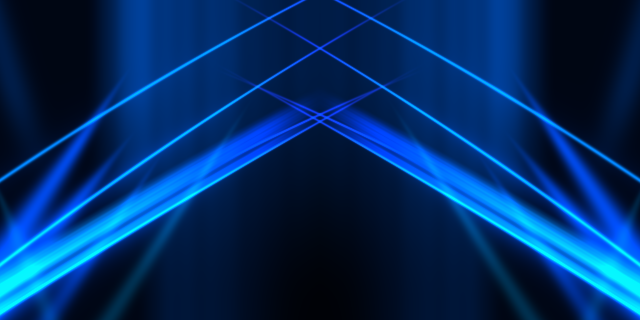
Write a WebGL 1 fragment shader that draws this background.

```glsl
precision highp float;

uniform vec2 u_resolution;

const vec3 NIGHT = vec3(0.0, 0.022, 0.075);
const vec3 CURTAIN = vec3(0.0, 0.235, 0.54);
const vec3 VIOLET = vec3(0.10, 0.16, 0.85);
const vec3 BLUE = vec3(0.0, 0.30, 0.95);
const vec3 AZURE = vec3(0.01, 0.56, 0.98);
const vec3 CYAN = vec3(0.05, 0.85, 1.0);
const vec3 TEAL = vec3(0.0, 0.27, 0.38);

float bell(float d, float width) {
  float k = d / width;
  return exp(-k * k);
}

// Height of a gently bowed arc: start, slope and bend
float arc(float x, vec3 shape) {
  return shape.x - x * (shape.y + shape.z * x);
}

// Layered sines give soft vertical folds
float folds(float x) {
  return 0.5 + 0.25 * sin(x * 23.0 + 1.0) + 0.15 * sin(x * 47.0) + 0.1 * sin(x * 91.0 + 2.0);
}

// Ray widening from a sharp tip towards its foot
float ray(vec2 p, vec2 tip, vec2 foot, float width) {
  vec2 axis = foot - tip;
  float len = length(axis);
  vec2 dir = axis / len;
  vec2 q = p - tip;
  float t = dot(q, dir) / len;
  float d = q.x * dir.y - q.y * dir.x;
  float spread = 0.003 + width * clamp(t, 0.0, 1.2);
  return bell(d, spread) * smoothstep(0.0, 0.45, t);
}

// Thin bright filament with a halo that grows outwards
vec3 filament(vec2 p, vec3 shape, vec3 tint, float glow) {
  float d = (p.y - arc(p.x, shape)) * 0.86;
  float reach = smoothstep(-0.34, 0.12, p.x);
  float outer = smoothstep(0.0, 1.0, p.x);
  vec3 hue = mix(VIOLET, tint, smoothstep(-0.08, 0.35, p.x));
  float core = bell(d, 0.0035 + 0.003 * outer);
  float halo = exp(-abs(d) / (0.012 + 0.025 * outer)) * glow * outer;
  return hue * core * reach + BLUE * halo;
}

// Wide ribbon between two arcs, with lengthwise grooves
vec3 ribbon(vec2 p, vec3 lower, vec3 upper) {
  float base = arc(p.x, lower);
  float u = (p.y - base) / (arc(p.x, upper) - base);
  float body = smoothstep(-0.04, 0.06, u) * (1.0 - smoothstep(0.62, 1.08, u));
  float groove = 1.0 - 0.5 * bell(u - 0.29, 0.08);
  float grain = 0.92 + 0.05 * sin(u * 38.0 + p.x * 3.0) + 0.03 * sin(u * 71.0);
  vec3 hue = mix(vec3(0.0, 0.17, 0.82), AZURE, smoothstep(0.12, 0.75, p.x));
  float ridge = bell(u - 0.5, 0.13) * smoothstep(0.3, 1.0, p.x);
  float fade = smoothstep(-0.03, 0.2, p.x);
  return (hue * groove * grain + CYAN * ridge * 0.35) * body * fade;
}

vec3 backdrop(vec2 p) {
  float sheet = 1.0 - smoothstep(0.57, 0.74, p.x);
  float side = mix(0.38, 1.0, smoothstep(0.0, 0.62, p.x));
  float drop = smoothstep(0.05, 0.85, p.y);
  float cloth = 0.85 + 0.3 * folds(p.x);
  vec3 col = NIGHT * mix(0.35, 1.0, smoothstep(0.0, 0.3, p.x + 0.3 * p.y));
  col += CURTAIN * sheet * side * drop * cloth * 0.88;
  // Dim pool of light below the ribbons
  float pool = smoothstep(0.06, 0.45, p.x) * (1.0 - smoothstep(0.46, 0.58, p.x));
  col += CURTAIN * pool * (1.0 - drop) * 0.28 * cloth;
  // Slanted shimmer at the outer border
  float shimmer = bell(p.x - 0.9 - (p.y - 0.53) * 0.3, 0.055);
  return col + CURTAIN * shimmer * smoothstep(0.4, 0.75, p.y) * 0.38;
}

vec3 beams(vec2 p) {
  vec3 lower = vec3(0.62, 0.565, 0.035);
  vec3 upper = vec3(0.73, 0.54, 0.03);
  vec3 col = filament(p, vec3(1.026, 0.51, 0.08), AZURE * 0.85, 0.12);
  col += filament(p, vec3(0.849, 0.60, 0.077), AZURE, 0.5);
  col += filament(p, lower, AZURE, 0.75);
  col += filament(p, vec3(0.642, 0.46, 0.09), BLUE, 0.0) * (1.0 - smoothstep(0.05, 0.35, p.x));
  return col + ribbon(p, lower, upper);
}

vec3 rays(vec2 p) {
  vec3 col = BLUE * ray(p, vec2(0.585, 0.80), vec2(1.0, 0.19), 0.046) * 0.85;
  col += BLUE * ray(p, vec2(0.57, 0.60), vec2(0.98, 0.10), 0.045) * 0.65;
  col += BLUE * ray(p, vec2(0.48, 0.54), vec2(0.85, 0.0), 0.03) * 0.4;
  col += TEAL * ray(p, vec2(0.20, 0.71), vec2(0.66, 0.0), 0.027) * 0.6;
  return col + TEAL * ray(p, vec2(1.03, 0.46), vec2(0.94, 0.24), 0.02) * 0.4;
}

void main() {
  vec2 p = gl_FragCoord.xy / u_resolution.y;
  p.x = abs(p.x - 0.5 * u_resolution.x / u_resolution.y);

  // Both mirrored halves overlap beyond the centre line
  vec3 col = backdrop(p) + rays(p);
  col += beams(p) + beams(vec2(-p.x, p.y));
  gl_FragColor = vec4(min(col, vec3(0.05, 0.95, 1.0) + 0.1 * VIOLET), 1.0);
}
```
